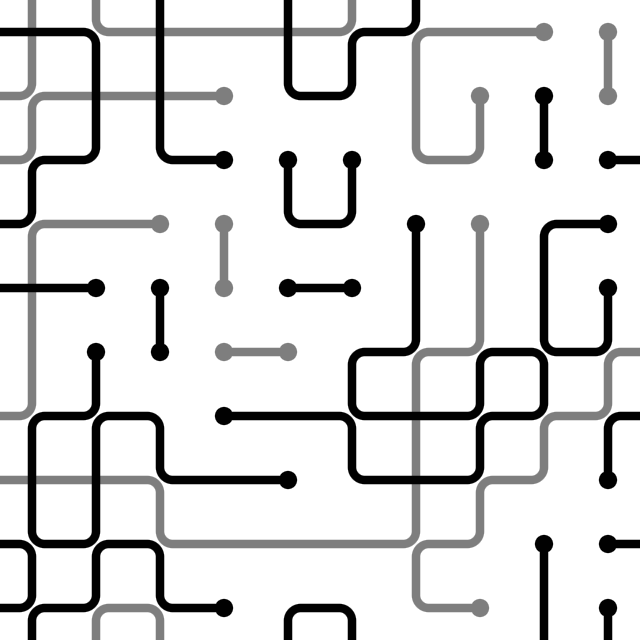
Write a three.js fragment shader that draws this pattern.

```glsl
// Rounded black and gray wires on a white grid, ending in dots, turning and crossing.

const int   GRID          = 10;     // cells along each side
const float HALF_WIDTH    = 0.066;  // wire half width, in cells
const float DOT_RADIUS    = 0.142;  // end dot radius, in cells
const float BEND_RADIUS   = 0.20;   // corner radius, in cells
const float EDGE_SOFTNESS = 0.0018; // width of the smoothed edge, in canvas units

const float RIM_CHANCE    = 0.62;   // a wire enters from the canvas rim
const float BRANCH_CHANCE = 0.40;   // a fresh wire begins as a corner, not a dot
const float END_CHANCE    = 0.45;   // a lone wire ends in a dot
const float CLOSE_CHANCE  = 0.12;   // two equal wires join into one corner
const float CROSS_CHANCE  = 0.45;   // two different wires cross instead of turning
const vec2  SEED          = vec2(37.0, 113.0);

const float NONE  = 0.0;
const float GRAY  = 1.0;
const float BLACK = 2.0;
const vec3 PAPER_COLOR = vec3(1.0);
const vec3 GRAY_COLOR  = vec3(0.495);
const vec3 BLACK_COLOR = vec3(0.005);

varying vec2 vUv;

vec3 hash(vec2 cell) {
  vec3 p = fract((cell + SEED).xyx * vec3(0.1031, 0.1030, 0.0973));
  p += dot(p, p.yxz + 33.33);
  return fract((p.xxy + p.yzz) * p.zyx);
}

float randomInk(float r) {
  return r < 0.5 ? GRAY : BLACK;
}

float rimInk(vec2 cell) {
  vec3 r = hash(cell);
  return r.y < RIM_CHANCE ? randomInk(r.x) : NONE;
}

// Picks the (right, up) inks so that each wire entering a cell is continued or ended.
vec2 chooseExits(float left, float down, vec3 r) {
  float ink = randomInk(r.x);
  if (left == NONE && down == NONE) {
    if (r.y < BRANCH_CHANCE) return vec2(ink);
    return r.z < 0.5 ? vec2(ink, NONE) : vec2(NONE, ink);
  }
  if (left == NONE || down == NONE) {
    float carried = left + down;
    if (r.y < END_CHANCE) return vec2(NONE);
    return r.z < 0.5 ? vec2(carried, NONE) : vec2(NONE, carried);
  }
  if (left != down) return r.z < CROSS_CHANCE ? vec2(left, down) : vec2(down, left);
  return r.y < CLOSE_CHANCE ? vec2(NONE) : vec2(ink);
}

// Walks the grid from the lower left; returns the inks (left, right, down, up) of one cell.
vec4 cellInks(vec2 target) {
  float below[GRID];
  for (int x = 0; x < GRID; x++) below[x] = rimInk(vec2(float(x), -1.0));

  vec4 found = vec4(NONE);
  for (int y = 0; y < GRID; y++) {
    if (float(y) > target.y) break;
    float left = rimInk(vec2(-1.0, float(y)));
    for (int x = 0; x < GRID; x++) {
      vec2 cell = vec2(float(x), float(y));
      vec2 exits = chooseExits(left, below[x], hash(cell));
      if (cell == target) found = vec4(left, exits.x, below[x], exits.y);
      left = exits.x;
      below[x] = exits.y;
    }
  }
  return found;
}

// Distance to a rounded corner whose arms leave along +x and +y.
float bendDistance(vec2 p) {
  vec2 q = BEND_RADIUS - p;
  return abs(length(max(q, 0.0)) + min(max(q.x, q.y), 0.0) - BEND_RADIUS);
}

// Signed distance to all wires of one ink inside a cell; p is measured from its center.
float wireDistance(vec2 p, vec4 inks, float ink, float turn) {
  vec4 has = vec4(equal(inks, vec4(ink)));
  vec2 count = has.xz + has.yw;
  vec2 heading = has.yw - has.xz;
  float total = count.x + count.y;
  float d = 1.0;
  if (total > 3.5) {                        // two opposite corners
    vec2 q = p * vec2(1.0, turn);
    d = min(bendDistance(q), bendDistance(-q));
  } else if (count.x > 1.5) {               // straight across
    d = abs(p.y);
  } else if (count.y > 1.5) {               // straight up
    d = abs(p.x);
  } else if (total > 1.5) {                 // single corner
    d = bendDistance(p * heading);
  } else if (total > 0.5) {                 // end dot with its arm
    float arm = length(p - heading * max(dot(p, heading), 0.0));
    d = min(arm, length(p) - DOT_RADIUS + HALF_WIDTH);
  }
  return d - HALF_WIDTH;
}

float coverage(float d) {
  return clamp(0.5 - d / (EDGE_SOFTNESS * float(GRID)), 0.0, 1.0);
}

void main() {
  vec2 grid = vUv * float(GRID);
  vec2 cell = clamp(floor(grid), 0.0, float(GRID - 1));
  vec2 p = grid - cell - 0.5;
  vec4 inks = cellInks(cell);
  float turn = hash(cell + 50.0).x < 0.5 ? -1.0 : 1.0;

  // Black lies over gray.
  vec3 color = mix(PAPER_COLOR, GRAY_COLOR, coverage(wireDistance(p, inks, GRAY, turn)));
  color = mix(color, BLACK_COLOR, coverage(wireDistance(p, inks, BLACK, turn)));
  gl_FragColor = vec4(color, 1.0);
}
```
